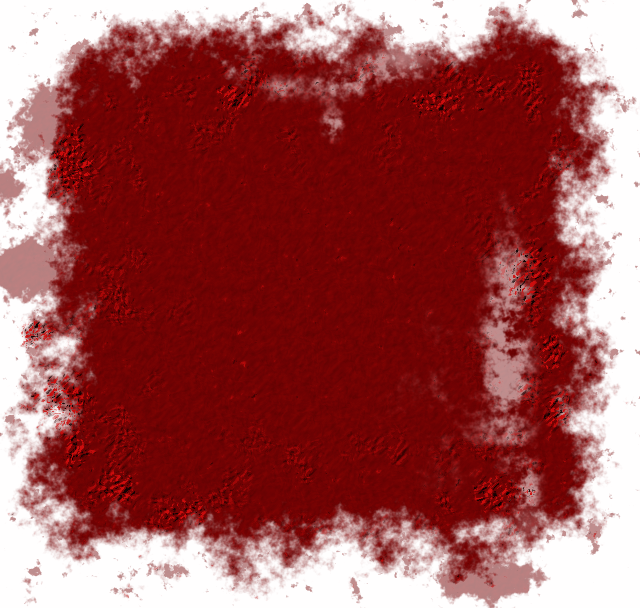
A Shadertoy shader for this texture:

```glsl
// A worn block of dark red paint on white: a rounded box whose rim is frayed by
// gradient noise, with pale washes around it, scraped streaks inside it, and
// clusters of embossed bright red and black crackle near the rim.

#define PAPER vec3(1.0, 0.995, 0.995)
#define PAINT vec3(0.415, 0.008, 0.010)
#define BRIGHT vec3(0.80, 0.05, 0.05)
#define CENTER vec2(0.503, 0.493)
#define HALF_SIZE vec2(0.450, 0.430)
#define CORNER 0.15
#define FRAY 0.11
#define GRAIN 0.055
#define SOFTNESS 0.085
#define RELIEF_SCALE 115.0

vec2 hashGradient(vec2 cell) {
    vec3 q = fract(cell.xyx * vec3(0.1031, 0.1030, 0.0973));
    q += dot(q, q.yzx + 33.33);
    float angle = 6.2832 * fract((q.x + q.y) * q.z);
    return vec2(cos(angle), sin(angle));
}

float gradientNoise(vec2 p) {
    vec2 i = floor(p), f = fract(p);
    vec2 u = f * f * f * (f * (f * 6.0 - 15.0) + 10.0);
    vec2 e = vec2(0.0, 1.0);
    float a = dot(hashGradient(i), f);
    float b = dot(hashGradient(i + e.yx), f - e.yx);
    float c = dot(hashGradient(i + e.xy), f - e.xy);
    float d = dot(hashGradient(i + e.yy), f - e.yy);
    return mix(mix(a, b, u.x), mix(c, d, u.x), u.y);
}

float fbm(vec2 p, int octaves) {
    float sum = 0.0, amp = 0.6;
    for (int i = 0; i < octaves; i++) {
        sum += amp * gradientNoise(p);
        p = mat2(1.6, 1.2, -1.2, 1.6) * p + 17.3;
        amp *= 0.58;
    }
    return sum;
}

float roundedBox(vec2 p, vec2 halfSize, float r) {
    vec2 q = abs(p) - halfSize + r;
    return length(max(q, 0.0)) + min(max(q.x, q.y), 0.0) - r;
}

float blob(vec2 p, vec2 c, vec2 r) {
    vec2 q = (p - c) / r;
    return exp(-dot(q, q));
}

// Bulges and notches of the outline
float outlineBumps(vec2 p) {
    float b = 0.030 * blob(p, vec2(0.56, 0.93), vec2(0.035, 0.03));
    b -= 0.050 * blob(p, vec2(0.66, 0.91), vec2(0.08, 0.05));
    b -= 0.045 * blob(p, vec2(0.10, 0.90), vec2(0.07, 0.06));
    b += 0.030 * blob(p, vec2(0.87, 0.86), vec2(0.05, 0.04));
    b += 0.050 * blob(p, vec2(0.035, 0.22), vec2(0.05, 0.08));
    b += 0.050 * blob(p, vec2(0.10, 0.10), vec2(0.04, 0.025));
    b -= 0.040 * blob(p, vec2(0.21, 0.08), vec2(0.07, 0.04));
    b += 0.045 * blob(p, vec2(0.43, 0.03), vec2(0.05, 0.03));
    b += 0.030 * blob(p, vec2(0.74, 0.065), vec2(0.05, 0.04));
    b -= 0.035 * blob(p, vec2(0.885, 0.09), vec2(0.06, 0.06));
    return b - 0.03 * blob(p, vec2(0.95, 0.58), vec2(0.05, 0.10));
}

// Thin flat paint outside the block
float paleWash(vec2 p, float n) {
    float w = blob(p, vec2(0.09, 0.765), vec2(0.065, 0.055));
    w += blob(p, vec2(0.04, 0.53), vec2(0.065, 0.055));
    w += 0.7 * blob(p, vec2(0.01, 0.655), vec2(0.05, 0.03));
    w += 0.7 * blob(p, vec2(0.77, 0.045), vec2(0.09, 0.04));
    return 0.5 * smoothstep(0.28, 0.50, w + 1.1 * n);
}

// Worn streaks inside the block
float scrapes(vec2 p, float n) {
    float s = blob(p, vec2(0.795, 0.44), vec2(0.035, 0.17));
    s += blob(p, vec2(0.82, 0.18), vec2(0.025, 0.06));
    s += blob(p, vec2(0.62, 0.845), vec2(0.06, 0.03));
    s += 0.8 * blob(p, vec2(0.54, 0.82), vec2(0.05, 0.03));
    s += blob(p, vec2(0.52, 0.753), vec2(0.02, 0.025));
    s += 0.6 * blob(p, vec2(0.44, 0.811), vec2(0.05, 0.025));
    s += 0.35 * blob(p, vec2(0.72, 0.32), vec2(0.15, 0.18));
    return 0.55 * smoothstep(0.20, 1.15, s * (0.85 + 2.0 * n));
}

// Crackle clusters: centre and radii
float crackleMask(vec2 p) {
    const vec4 spots[12] = vec4[12](
        vec4(0.11, 0.69, 0.03, 0.05), vec4(0.10, 0.32, 0.04, 0.05),
        vec4(0.12, 0.25, 0.02, 0.03), vec4(0.19, 0.19, 0.03, 0.03),
        vec4(0.29, 0.15, 0.04, 0.02), vec4(0.78, 0.18, 0.04, 0.03),
        vec4(0.87, 0.31, 0.02, 0.03), vec4(0.83, 0.52, 0.03, 0.05),
        vec4(0.86, 0.40, 0.02, 0.03), vec4(0.68, 0.79, 0.05, 0.02),
        vec4(0.37, 0.80, 0.03, 0.02), vec4(0.04, 0.43, 0.04, 0.02));
    float mask = 0.0;
    for (int i = 0; i < 12; i++) mask = max(mask, blob(p, spots[i].xy, spots[i].zw));
    return mask;
}

void mainImage(out vec4 fragColor, in vec2 fragCoord) {
    vec2 p = fragCoord / iResolution.x;
    float coarse = fbm(p * 12.0, 6);
    float fine = fbm(p * 60.0 + 4.7, 3);

    // Coverage: soft frayed rim, thin speckled haze, washes, scrapes
    float inside = -roundedBox(p - CENTER, HALF_SIZE, CORNER);
    float depth = inside + outlineBumps(p) + FRAY * coarse + GRAIN * fine;
    float cover = smoothstep(-0.01, SOFTNESS - 0.01, depth);
    float specks = fbm(p * 38.0 + 2.3, 4) + 0.5 * coarse + 3.0 * min(inside, 0.0);
    cover = max(cover, 0.45 * smoothstep(0.14, 0.32, specks));
    cover = max(cover, paleWash(p, 0.6 * coarse + 0.4 * fine));
    cover *= 1.0 - scrapes(p, coarse + 0.7 * fine);

    // Embossed relief, strongest in the clusters and in patches along the rim
    vec2 q = p * RELIEF_SCALE + 3.0 * coarse;
    float relief = fbm(q, 3) - fbm(q + vec2(0.35, -0.3), 3);
    float rim = smoothstep(0.03, 0.08, inside) * (1.0 - smoothstep(0.10, 0.28, inside));
    float patches = smoothstep(0.0, 0.35, fbm(p * 14.0 + 9.0, 3));
    float mask = smoothstep(0.2, 0.7, crackleMask(p) + 0.9 * fine + 0.4 * coarse);
    mask = max(mask, 0.6 * rim * patches);
    float lit = mask * smoothstep(0.06, 0.26, relief);
    float shade = mask * smoothstep(0.17, 0.36, -relief);

    float mottle = 0.25 + 0.7 * fine + relief * (0.7 + 1.6 * rim * patches);
    vec3 paint = PAINT + vec3(0.11, 0.005, 0.005) * mottle;
    vec3 color = mix(PAPER, paint, cover);
    color = mix(color, BRIGHT, lit * smoothstep(-0.02, 0.04, depth));
    color = mix(color, vec3(0.06, 0.01, 0.01), shade * smoothstep(0.0, 0.05, depth));
    fragColor = vec4(clamp(color, 0.0, 1.0), 1.0);
}
```
